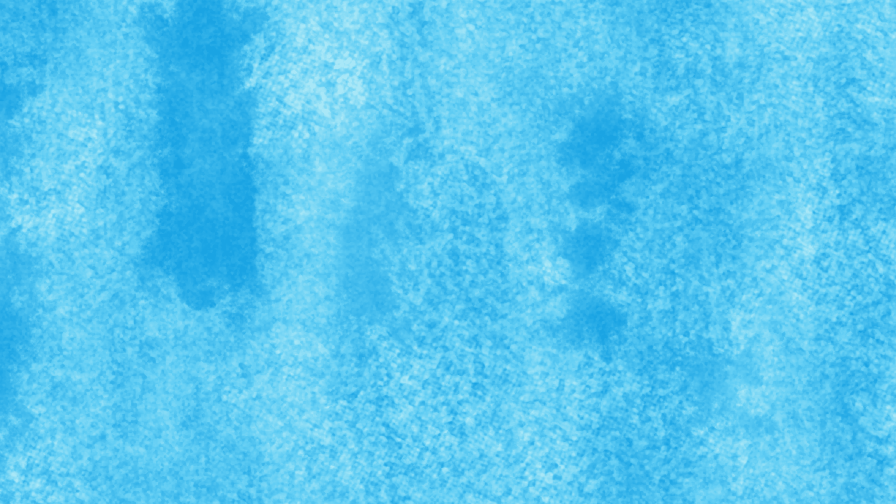
Reproduce this texture procedurally as a Shadertoy shader.

```glsl
// Sky-blue paint brushed in ragged vertical strokes over a grainy, scratched canvas.

vec2 hash2(vec2 p) {
    return fract(sin(vec2(dot(p, vec2(127.1, 311.7)), dot(p, vec2(269.5, 183.3)))) * 43758.55);
}

// Cellular noise: x = distance to the nearest point, y = smoothly blended cell value
vec2 cells(vec2 p) {
    vec2 id = floor(p), f = fract(p);
    float nearest = 4.0, total = 0.0, weight = 0.0;
    for (int j = -1; j <= 1; j++)
    for (int i = -1; i <= 1; i++) {
        vec2 g = vec2(i, j), h = hash2(id + g);
        vec2 r = g + 0.1 + 0.8 * h - f;
        float d2 = dot(r, r), w = exp(-6.0 * d2);
        nearest = min(nearest, d2);
        total += w * hash2(id + g + 37.0).x;
        weight += w;
    }
    return vec2(sqrt(nearest), total / weight);
}

// Centred layered blotches
float blotches(vec2 p) {
    float sum = 0.0, amp = 0.5;
    for (int i = 0; i < 4; i++) {
        sum += amp * (cells(p).y - 0.5);
        p = mat2(0.8, -0.6, 0.6, 0.8) * p * 2.3 + 7.3;
        amp *= 0.62;
    }
    return sum;
}

float boxDistance(vec2 p, vec2 halfSize) {
    vec2 d = abs(p) - halfSize;
    return length(max(d, 0.0)) + min(max(d.x, d.y), 0.0);
}

// Broad strokes as centre and half size: five deep ones, then five pale ones
const vec4 strokes[10] = vec4[10](
    vec4(0.41, 0.73, 0.09, 0.31), vec4(0.0, 0.4, 0.045, 0.42),
    vec4(1.18, 0.58, 0.045, 0.23), vec4(1.43, 0.22, 0.08, 0.08),
    vec4(0.75, 0.52, 0.05, 0.2),
    vec4(0.17, 0.66, 0.11, 0.25), vec4(0.32, 0.25, 0.27, 0.16),
    vec4(0.63, 0.7, 0.1, 0.3), vec4(1.2, 0.9, 0.07, 0.09),
    vec4(1.62, 0.96, 0.15, 0.06));

// Long faint scratches, most of them falling gently to the right
float scratches(vec2 p) {
    float sum = 0.0;
    for (int i = 0; i < 9; i++) {
        vec2 h = hash2(vec2(i, 4.0)), k = hash2(vec2(i, 19.0));
        float angle = i < 5 ? -0.1 - 0.25 * k.x : 0.35 + 0.35 * k.x;
        vec2 q = p - vec2(0.55 + 1.2 * h.x, h.y);
        q = mat2(cos(angle), -sin(angle), sin(angle), cos(angle)) * q;
        q.y += 0.003 * sin(q.x * 19.0 + k.y * 6.0);
        float along = 1.0 - smoothstep(0.06, 0.1 + 0.12 * k.y, abs(q.x));
        sum += along * (1.0 - smoothstep(0.0007, 0.003, abs(q.y)));
    }
    return sum;
}

// Colour ramp driven by its red channel
vec3 paint(float red) {
    vec2 deep = mix(vec2(0.69, 0.91), vec2(0.805, 0.955), (red - 0.18) / 0.2);
    vec2 pale = mix(vec2(0.805, 0.955), vec2(0.87, 0.963), (red - 0.38) / 0.18);
    return vec3(red, red < 0.38 ? deep : pale);
}

void mainImage(out vec4 fragColor, in vec2 fragCoord) {
    vec2 p = fragCoord / iResolution.y;
    float broad = blotches(p * 4.0);
    float ragged = blotches(p * 22.0 + 3.0);

    // Vertical brush streaks with wavering sides
    vec2 warped = p + vec2(0.012 * sin(p.y * 9.0 + 2.0 * sin(p.x * 7.0)), 0.0);
    warped += 0.03 * ragged;
    float streak = cells(warped * vec2(9.0, 1.3) + 5.0).y - 0.5;
    float tone = 0.376 + 0.19 * streak + 0.26 * broad + 0.12 * ragged;

    // Broad strokes with torn edges
    float wet = 0.0;
    for (int i = 0; i < 10; i++) {
        float d = boxDistance(p - strokes[i].xy, strokes[i].zw) + 0.16 * ragged + 0.07 * broad;
        float cover = 1.0 - smoothstep(-0.025, 0.03, d);
        if (i < 5) {
            tone -= cover * mix(0.14, 0.07, float(i) / 4.0);
            wet = max(wet, cover);
        } else {
            tone += 0.055 * cover;
        }
    }

    // Dry-brush speckle, weaker where the paint lies deep and wet
    vec2 coarse = cells(p * vec2(92.0, 100.0) + 0.5 * sin(p.yx * 40.0));
    float fine = cells(p * 185.0 + 11.0).y - 0.5;
    float dry = mix(1.0, 0.35, wet) * clamp(1.0 + 2.0 * broad, 0.5, 1.5);
    tone += dry * (0.2 * (coarse.y - 0.5) + 0.07 * (0.42 - coarse.x));
    tone += 0.15 * mix(1.0, 0.6, wet) * fine;

    // Tilted canvas weave showing through in patches
    vec2 weave = mat2(0.94, -0.34, 0.34, 0.94) * p * 440.0 + 3.0 * ragged;
    float shown = smoothstep(-0.02, 0.15, broad - 0.15 * (p.y - 0.4));
    tone += 0.035 * shown * dry * sin(weave.x) * sin(weave.y);

    tone += 0.05 * scratches(p) * (0.6 + 2.0 * fine);
    fragColor = vec4(paint(clamp(tone, 0.1, 0.66)), 1.0);
}
```
